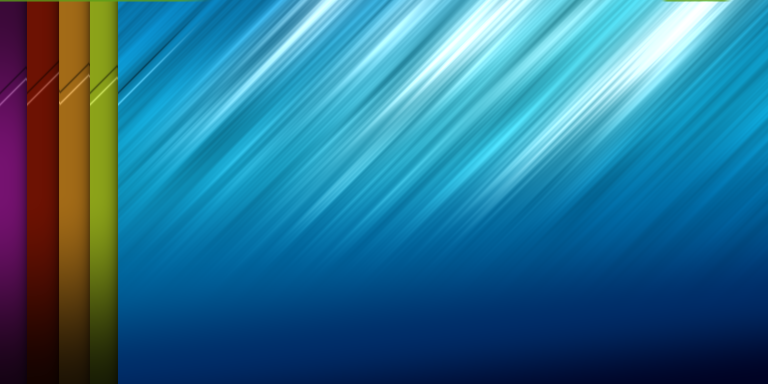
Reproduce this background procedurally as a WebGL 1 fragment shader.

```glsl
precision highp float;
// Diagonal light beams over a deep blue gradient, with four coloured panels
// at the left. Beams are soft bands across the diagonal, broken into fine
// streaks by gradient noise that is stretched along the light direction.

uniform vec2 u_resolution;

// Right edges of the panels, in canvas heights
const vec4 EDGES = vec4(0.070, 0.154, 0.234, 0.307);

const vec3 PURPLE = vec3(0.46, 0.07, 0.44);
const vec3 RED    = vec3(0.43, 0.07, 0.01);
const vec3 AMBER  = vec3(0.64, 0.42, 0.09);
const vec3 LIME   = vec3(0.55, 0.64, 0.10);

const vec3 ABYSS   = vec3(0.00, 0.01, 0.14);
const vec3 NAVY    = vec3(0.00, 0.17, 0.40);
const vec3 OCEAN   = vec3(0.00, 0.40, 0.62);
const vec3 LAGOON  = vec3(0.05, 0.57, 0.73);
const vec3 SKY     = vec3(0.03, 0.47, 0.69);
const vec3 GLOW    = vec3(0.27, 0.83, 0.89);
const vec3 WHITE   = vec3(0.87, 0.98, 1.00);
const vec3 TOP_RIM = vec3(0.36, 0.62, 0.10);

const float STREAK_CONTRAST = 0.22;
const float SCRATCH_LIGHT = -0.727; // diagonal offset from each panel edge
const float SCRATCH_DARK  = -0.757;

vec2 gradient(vec2 cell) {
  float h = fract(sin(dot(cell, vec2(127.1, 311.7))) * 43758.5);
  return vec2(cos(6.2832 * h), sin(6.2832 * h));
}

float gradientNoise(vec2 p) {
  vec2 i = floor(p), f = fract(p);
  vec2 u = f * f * f * (f * (f * 6.0 - 15.0) + 10.0);
  vec2 e = vec2(1.0, 0.0);
  float low = mix(dot(gradient(i), f), dot(gradient(i + e), f - e), u.x);
  float high = mix(dot(gradient(i + e.yx), f - e.yx),
                   dot(gradient(i + e.xx), f - e.xx), u.x);
  return mix(low, high, u.y);
}

// Octaves of noise, narrow across the light and long along it
float streaks(float across, float along) {
  float sum = 0.0, freq = 13.0, gain = 1.0;
  for (int i = 0; i < 4; i++) {
    sum += gain * gradientNoise(vec2(across * freq, along * 1.3 + freq));
    freq *= 1.9;
    gain *= 0.82;
  }
  return sum;
}

float bell(float x, float width) {
  return exp(-x * x / (width * width));
}

// One beam: centre and width across the diagonal, fading out at height foot
float beam(float across, float height, float centre, float width, float foot) {
  return bell(across - centre, width) * smoothstep(foot, foot + 0.52, height);
}

vec3 waterColor(vec2 p) {
  float t = p.y - 0.12 * max(p.x - 0.3, 0.0);
  vec3 col = mix(ABYSS, NAVY, smoothstep(-0.20, 0.04, t));
  col = mix(col, OCEAN, smoothstep(0.0, 0.32, t));
  col = mix(col, LAGOON, smoothstep(0.25, 0.55, t));
  return mix(col, SKY, smoothstep(0.60, 1.0, t));
}

vec3 lightField(vec2 p) {
  float across = p.x - p.y, along = p.x + p.y;
  float s = streaks(across, along);
  float height = p.y + 0.09 * s;
  vec3 col = waterColor(p);

  // Broad cyan glow with a firm right flank
  float glow = bell(across - 0.58, 0.48) * smoothstep(0.30, 0.92, height);
  glow *= 1.0 - smoothstep(0.88, 1.14, across);
  col = mix(col, GLOW, 0.85 * glow);

  // White beams
  float rays = 0.62 * beam(across, height, -0.15, 0.09, 0.52)
             + 0.48 * beam(across, height, 0.10, 0.08, 0.50)
             + 0.80 * beam(across, height, 0.33, 0.11, 0.42)
             + 0.45 * beam(across, height, 0.54, 0.06, 0.45)
             + 0.92 * beam(across, height, 0.83, 0.11, 0.38);
  col = mix(col, WHITE, clamp(rays * (0.95 + 0.55 * s), 0.0, 0.95));

  // Fine streaks fade into the calm lower water
  return col * (1.0 + STREAK_CONTRAST * s * smoothstep(0.15, 0.75, p.y));
}

// Panel tint falling to black below, with the next panel's shadow at right
vec3 panelColor(vec3 tint, float gap, float y) {
  float shade = mix(0.16, 1.0, smoothstep(-0.05, 0.50, y));
  float shadow = 1.0 - 0.45 * exp(-max(gap, 0.0) / 0.014);
  return tint * shade * shadow;
}

void main() {
  vec2 p = gl_FragCoord.xy / u_resolution.y;
  float px = 1.0 / u_resolution.y;
  vec4 past = smoothstep(EDGES - 0.5 * px, EDGES + 0.5 * px, vec4(p.x));

  // Panels from left to right, then the lit water
  vec3 purple = PURPLE * (1.0 - 0.5 * smoothstep(0.55, 1.0, p.y));
  vec3 col = panelColor(purple, EDGES.x - p.x, p.y);
  col = mix(col, panelColor(RED, EDGES.y - p.x, p.y), past.x);
  col = mix(col, panelColor(AMBER, EDGES.z - p.x, p.y), past.y);
  col = mix(col, panelColor(LIME, EDGES.w - p.x, p.y), past.z);
  col = mix(col, lightField(p), past.w);

  // Paired diagonal scratches that restart at every panel edge
  float start = dot(past, EDGES - vec4(0.0, EDGES.xyz));
  float offset = p.x - start - p.y;
  float reach = 1.0 - smoothstep(0.06, 0.26, p.x - start);
  float width = max(0.004, px);
  col *= 1.0 - 0.40 * reach * bell(offset - SCRATCH_DARK, width);
  col += 0.22 * reach * bell(offset - SCRATCH_LIGHT, width);

  // Thin green rim along parts of the top edge
  float rim = 1.0 - smoothstep(0.45, 0.56, p.x);
  rim += smoothstep(1.72, 1.74, p.x) * (1.0 - smoothstep(1.88, 1.91, p.x));
  col = mix(col, TOP_RIM, 0.8 * rim * smoothstep(0.994, 0.998, p.y));

  gl_FragColor = vec4(clamp(col, 0.0, 1.0), 1.0);
}
```
